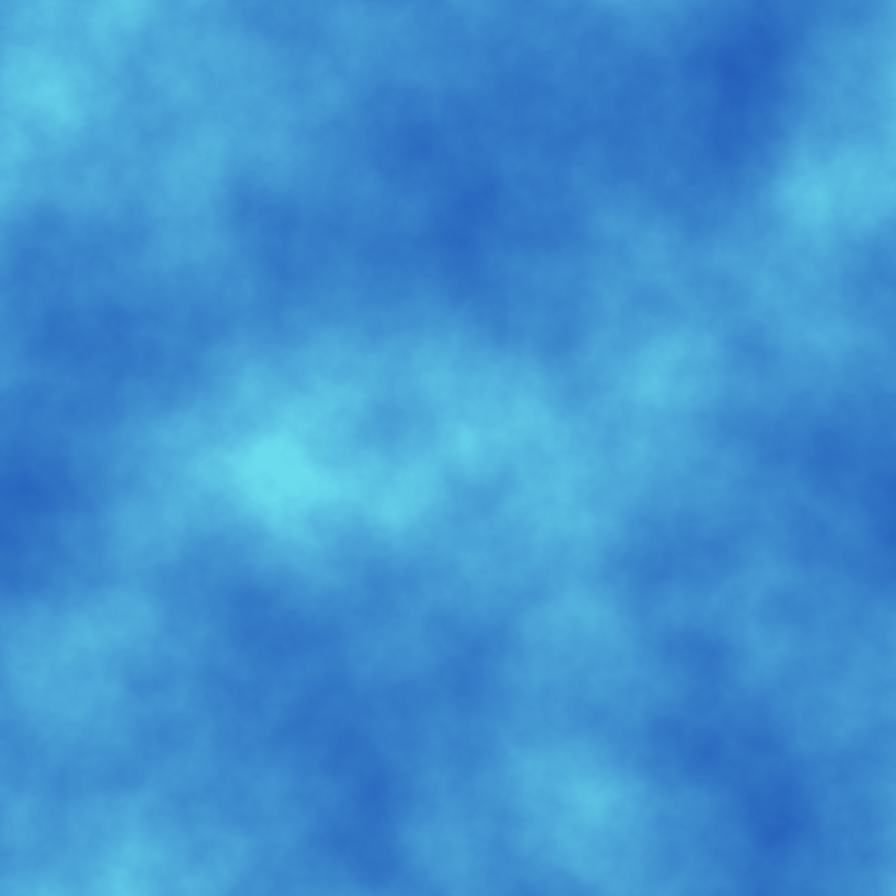
Write a Shadertoy shader that draws this texture.

```glsl
// Soft, cloudy blue water: seamless gradient noise in a deep-blue to cyan ramp.

const vec3 DEEP_BLUE = vec3(0.135, 0.36, 0.73);
const vec3 PALE_CYAN = vec3(0.415, 0.86, 0.93);
const float TAU = 6.2831853;

// Integer hash of a lattice cell, from 0 to 1
float hashCell(ivec2 cell, int seed) {
    uint h = uint(cell.x) * 1597u + uint(cell.y) * 51749u + uint(seed) * 3571u;
    h = (h ^ (h >> 15)) * 739391u;
    h = (h ^ (h >> 13)) * 974711u;
    h ^= h >> 16;
    return float(h & 65535u) / 65536.0;
}

// Slope contributed by one lattice corner, wrapped at the period
float cornerSlope(ivec2 cell, vec2 offset, int period, int seed) {
    ivec2 wrapped = (cell % period + period) % period;
    float angle = TAU * hashCell(wrapped, seed);
    return dot(vec2(cos(angle), sin(angle)), offset);
}

// Gradient noise that repeats after a whole number of cells
float gradientNoise(vec2 p, int period, int seed) {
    ivec2 cell = ivec2(floor(p));
    vec2 f = fract(p);
    vec2 blend = f * f * f * (f * (f * 6.0 - 15.0) + 10.0);
    float a = cornerSlope(cell, f, period, seed);
    float b = cornerSlope(cell + ivec2(1, 0), f - vec2(1, 0), period, seed);
    float c = cornerSlope(cell + ivec2(0, 1), f - vec2(0, 1), period, seed);
    float d = cornerSlope(cell + ivec2(1, 1), f - vec2(1, 1), period, seed);
    return mix(mix(a, b, blend.x), mix(c, d, blend.x), blend.y);
}

// Octaves of doubling frequency, shifted so their lattices do not line up
float cloudNoise(vec2 uv, int basePeriod, int octaves, float gain, int seed) {
    float sum = 0.0;
    float amplitude = 1.0;
    int period = basePeriod;
    for (int i = 0; i < octaves; i++) {
        vec2 shift = vec2(0.37, 0.61) * float(i);
        sum += amplitude * gradientNoise(uv * float(period) + shift, period, seed + i);
        amplitude *= gain;
        period *= 2;
    }
    return sum;
}

// Tone from noise, with slightly wider highlights than shadows
vec3 waterColor(float n, float middle, float contrast, float highlight) {
    float tone = middle + contrast * n + highlight * n * n;
    return mix(DEEP_BLUE, PALE_CYAN, clamp(tone, 0.0, 1.0));
}

void mainImage(out vec4 fragColor, in vec2 fragCoord) {
    vec2 uv = fragCoord / iResolution.xy;
    float clouds = cloudNoise(uv, 3, 7, 0.53, 40);
    fragColor = vec4(waterColor(clouds, 0.42, 0.64, 0.15), 1.0);
}
```
